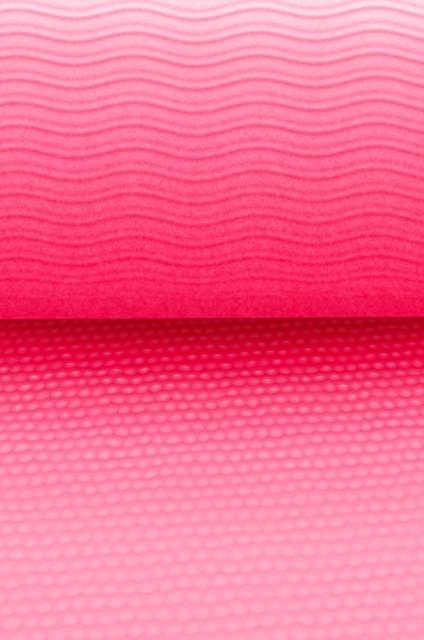
Reproduce this texture procedurally as a Shadertoy shader.

```glsl
// A rolled pink foam mat above its own flat, bumpy underside.
// The roll has wavy grooves whose spacing tightens as the surface curves away;
// the flat part is a staggered lattice of bumps in perspective under a soft shadow.

#define EDGE_HEIGHT 0.501
#define EDGE_SLOPE 0.006
#define GROOVE_RATE 27.4
#define WAVE_LENGTH 0.189
#define WAVE_HEIGHT 0.0075
#define GROOVE_DEPTH 0.12
#define GRAIN_SCALE 360.0
#define GRAIN_AMOUNT 0.09
#define BUMP_COLUMNS 52.0
#define BUMP_ROWS 48.0
#define BUMP_DEPTH 0.17

const float TAU = 6.28318;

float hash(vec2 p) {
    vec3 q = fract(vec3(p.xyx) * 0.1031);
    q += dot(q, q.yzx + 33.33);
    return fract((q.x + q.y) * q.z);
}

float noise(vec2 p) {
    vec2 i = floor(p), f = fract(p);
    f = f * f * (3.0 - 2.0 * f);
    return mix(mix(hash(i), hash(i + vec2(1, 0)), f.x),
               mix(hash(i + vec2(0, 1)), hash(i + vec2(1, 1)), f.x), f.y);
}

// Soft line at a given phase of a unit repeat
float stripe(float phase, float center, float width) {
    float d = fract(phase - center + 0.5) - 0.5;
    return exp(-d * d / (width * width));
}

// Lighten or darken while keeping the pink hue
vec3 shade(vec3 color, float amount) {
    return color + amount * vec3(0.22, 1.0, 0.82);
}

vec3 rollColor(vec2 p, float h) {
    // Base light: deep red at the fold, pale pink at the top
    vec3 color = mix(vec3(0.93, 0.05, 0.29), vec3(0.98, 0.15, 0.385), smoothstep(0.0, 0.06, h));
    color = mix(color, vec3(0.99, 0.36, 0.53), smoothstep(0.04, 0.25, h));
    color = mix(color, vec3(1.0, 0.59, 0.71), smoothstep(0.19, 0.42, h));
    color = mix(color, vec3(1.0, 0.82, 0.88), smoothstep(0.38, 0.52, h + 0.025 * (p.x - 0.33)));

    // Wavy grooves, flattened near the fold
    float wave = -cos(TAU * (p.x - 0.306) / WAVE_LENGTH);
    wave += 0.2 * sin(TAU * p.x / 0.43);
    float s = h - wave * WAVE_HEIGHT * smoothstep(-0.03, 0.13, h);
    float phase = s * GROOVE_RATE + 1.2 * (1.0 - exp(-12.8 * s)) - 0.2;
    float relief = 0.55 * stripe(phase, 0.19, 0.10) - stripe(phase, 0.0, 0.10)
                 - 0.45 * stripe(phase, 0.42, 0.09) + 0.3 * stripe(phase, 0.68, 0.2);
    float strength = GROOVE_DEPTH * smoothstep(0.0, 0.09, h);
    strength *= 0.75 + 0.35 * smoothstep(0.1, 0.4, h);

    // Foam grain
    float grain = noise(p * GRAIN_SCALE) + 0.6 * noise(p * GRAIN_SCALE * 0.43) - 0.8;
    float focus = mix(1.0, 0.45, smoothstep(0.1, 0.45, h));
    return shade(color, relief * strength + grain * GRAIN_AMOUNT * focus);
}

vec3 matColor(vec2 p, float k) {
    // Contact shadow fading out, reaching slightly further near the middle
    float x = (p.x - 0.38) / 0.38;
    float fade = k + 0.014 * x * x - 0.004;
    vec3 color = mix(vec3(0.66, 0.0, 0.10), vec3(0.90, 0.015, 0.25), smoothstep(0.0, 0.065, fade));
    color = mix(color, vec3(0.98, 0.31, 0.49), smoothstep(0.045, 0.13, fade));
    color = mix(color, vec3(0.995, 0.52, 0.65), smoothstep(0.10, 0.22, fade));
    color = mix(color, vec3(1.0, 0.63, 0.74), smoothstep(0.18, 0.38, fade));

    // Perspective lattice with staggered rows and slight irregularity
    vec2 g = vec2((p.x - 0.33) * BUMP_COLUMNS / (1.0 + 1.15 * k),
                  BUMP_ROWS * log(1.0 + 1.6 * k));
    g += 0.3 * vec2(noise(g * 0.7), noise(g * 0.7 + 31.0)) - 0.15;
    g.y += 0.08 * g.x;
    float row = floor(g.y);
    g.x += 0.5 * mod(row, 2.0);
    vec2 cell = vec2(floor(g.x), row);
    vec2 q = fract(g) - 0.5;

    // Rounded bump lit from above, with a dark lower rim
    float body = 1.0 - smoothstep(0.16, 0.62, length(q * vec2(0.95, 1.05)));
    float lit = exp(-dot(q - vec2(0.0, -0.12), q - vec2(0.0, -0.12)) * 14.0);
    float rim = exp(-pow((q.y - 0.34 + 0.7 * q.x * q.x) / 0.16, 2.0));
    float relief = 0.5 * body + 0.45 * lit - 0.55 * rim - 0.28;
    relief *= 0.75 + 0.5 * hash(cell);
    float focus = mix(1.0, 0.36, smoothstep(0.08, 0.34, k));
    focus *= mix(0.45, 1.0, smoothstep(0.0, 0.08, k));

    // Small glints where the light first reaches under the roll
    vec2 o = (q - vec2(0.2 * hash(cell + 7.0) - 0.1, -0.18)) / vec2(0.22, 0.1);
    float glint = exp(-dot(o, o)) * step(0.45, hash(cell + 19.0));
    glint *= smoothstep(0.015, 0.07, k) * (1.0 - smoothstep(0.09, 0.2, k));
    float grain = noise(p * GRAIN_SCALE) - 0.5;
    return shade(color, relief * BUMP_DEPTH * focus + 0.16 * glint + 0.025 * grain);
}

void mainImage(out vec4 fragColor, in vec2 fragCoord) {
    vec2 p = fragCoord / iResolution.y;
    float h = p.y - EDGE_HEIGHT - EDGE_SLOPE * p.x;
    float blur = max(0.0012, 1.0 / iResolution.y);
    vec3 color = mix(matColor(p, max(-h, 0.0)), rollColor(p, max(h, 0.0)),
                     smoothstep(-blur, blur, h));
    fragColor = vec4(clamp(color, 0.0, 1.0), 1.0);
}
```
